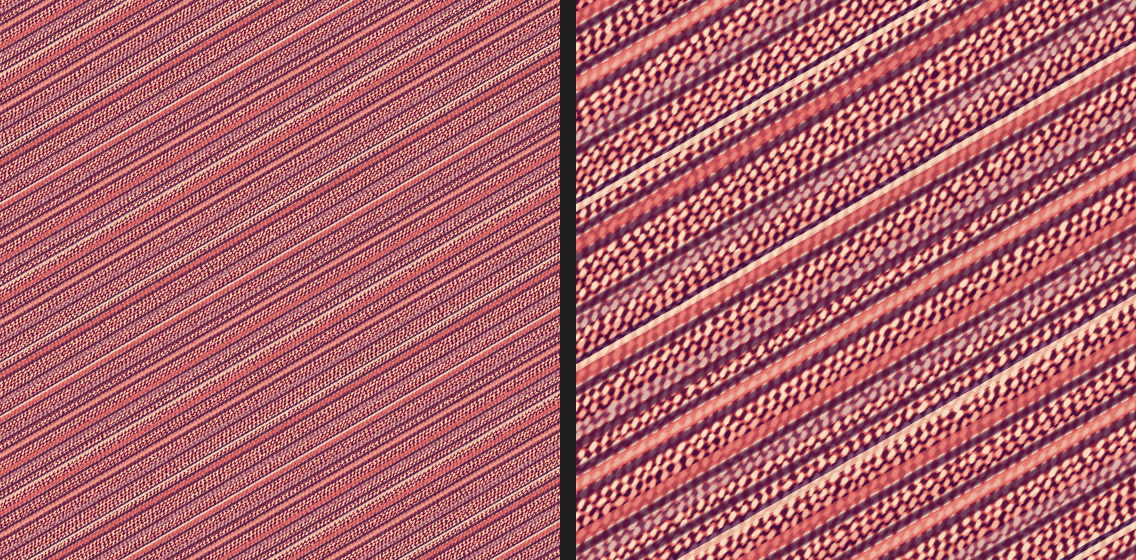
Left: the whole. Right: its middle third, enlarged.
A Shadertoy shader for this pattern:

```glsl
// Diagonal woven cloth: a repeating sequence of very narrow stripes, some plain
// yarn and most a toothed weave. Each tooth indexes a dark-to-cream colour ramp,
// and gradient noise makes the threads uneven.

#define ANGLE 0.524      // stripe direction in radians
#define PERIOD 0.330     // width of the full stripe sequence
#define ORIGIN 0.755     // offset at which a sequence starts
#define TEETH 164.0      // weave teeth across the canvas
#define ROWS 1.3333      // rows of teeth per stripe
#define LEAN 0.15        // sideways lean of the teeth
#define FRAY 0.06        // edge wobble, in stripes
#define WEAR 0.85        // irregularity of the thread
#define CONTRAST 0.58    // strength of the teeth
#define GROOVE 0.42      // darkening between rows of teeth
#define STRIPES 48       // stripes in one sequence
#define SAMPLES 2        // antialiasing grid side

const float TAU = 6.2831853;
const vec3 PLUM   = vec3(0.27, 0.06, 0.24);
const vec3 MAROON = vec3(0.60, 0.18, 0.27);
const vec3 SALMON = vec3(0.87, 0.38, 0.37);
const vec3 PEACH  = vec3(0.89, 0.54, 0.47);
const vec3 CREAM  = vec3(0.96, 0.87, 0.75);
const vec3 MAUVE  = vec3(0.62, 0.41, 0.52);

// Stripe kinds: 0 dark weave, 1 salmon yarn, 2 cream weave, 3 pale line,
// 4 plum line, 5 mauve weave, 6 salmon yarn with a pale core
const int KINDS[STRIPES] = int[STRIPES](
    3, 2, 0, 1, 4, 2, 0, 4, 6, 4, 2, 0, 5, 4, 2, 0,
    2, 3, 2, 4, 1, 4, 2, 0, 2, 4, 5, 2, 0, 3, 1, 4,
    2, 0, 5, 4, 2, 4, 6, 4, 2, 0, 1, 4, 5, 2, 4, 2);

float hash(vec2 p) {
    vec3 q = fract(vec3(p.xyx) * 0.1031);
    q += dot(q, q.yzx + 33.33);
    return fract((q.x + q.y) * q.z);
}

vec2 gradient(vec2 cell) {
    float a = TAU * hash(cell);
    return vec2(cos(a), sin(a));
}

float gradientNoise(vec2 p) {
    vec2 i = floor(p), f = fract(p);
    vec2 u = f * f * f * (f * (f * 6.0 - 15.0) + 10.0);
    vec2 e = vec2(1.0, 0.0);
    float a = dot(gradient(i), f);
    float b = dot(gradient(i + e.xy), f - e.xy);
    float c = dot(gradient(i + e.yx), f - e.yx);
    float d = dot(gradient(i + e.xx), f - e.xx);
    return mix(mix(a, b, u.x), mix(c, d, u.x), u.y);
}

// Thread colours from dark to light
vec3 threadRamp(float t) {
    t = clamp(t, 0.0, 1.0) * 4.0;
    vec3 c = mix(PLUM, MAROON, clamp(t, 0.0, 1.0));
    c = mix(c, SALMON, clamp(t - 1.0, 0.0, 1.0));
    c = mix(c, PEACH, clamp(t - 2.0, 0.0, 1.0));
    return mix(c, CREAM, clamp(t - 3.0, 0.0, 1.0));
}

// Rows of upright teeth, each row shifted at random, with grooves between
float weave(vec2 uv, float rows) {
    float row = floor(rows);
    float shift = hash(vec2(row + 300.0, 7.0));
    float drift = 0.5 * gradientNoise(vec2(uv.x * 50.0, row * 1.7));
    float tooth = sin(TAU * ((uv.x - LEAN * uv.y) * TEETH + shift + drift));
    float groove = GROOVE * cos(TAU * (rows - row));
    float wear = WEAR * gradientNoise(uv * 200.0 + 50.0);
    return clamp(0.52 + CONTRAST * tooth - groove + wear, 0.0, 1.0);
}

vec3 cloth(vec2 uv) {
    vec2 dir = vec2(cos(ANGLE), sin(ANGLE));
    float along = dot(uv, dir);
    float across = dot(uv, vec2(-dir.y, dir.x));
    float s = (ORIGIN - across) / PERIOD * float(STRIPES);
    s += FRAY * gradientNoise(vec2(along * 60.0, s));

    int kind = KINDS[(int(floor(s)) + 10 * STRIPES) % STRIPES];
    float f = fract(s);
    float v = weave(uv, s * ROWS);
    float core = smoothstep(0.5, 0.2, abs(f - 0.5));

    vec3 c = threadRamp(0.88 * v);
    if (kind == 1) c = mix(SALMON, threadRamp(0.1 + 0.8 * v), 0.35);
    if (kind == 2) c = threadRamp(0.06 + 0.98 * v);
    if (kind == 3) c = f < 0.45 ? mix(PLUM, MAUVE, 0.7 * v)
                                : mix(CREAM, PEACH, 0.6 - 0.6 * v);
    if (kind == 4) c = mix(threadRamp(0.2 + 0.8 * v), PLUM, 0.75 * core);
    if (kind == 5) c = mix(threadRamp(0.1 + 0.95 * v), MAUVE, 0.35);
    if (kind == 6) c = mix(SALMON, mix(PEACH, CREAM, v), 0.65 * core);

    // Slow change of tone along the yarns
    return c * (1.0 + 0.03 * gradientNoise(vec2(along * 6.0, s * 0.4)));
}

void mainImage(out vec4 fragColor, in vec2 fragCoord) {
    vec3 sum = vec3(0.0);
    for (int y = 0; y < SAMPLES; y++) {
        for (int x = 0; x < SAMPLES; x++) {
            vec2 offset = (vec2(x, y) + 0.5) / float(SAMPLES) - 0.5;
            sum += cloth((fragCoord + offset) / iResolution.y);
        }
    }
    fragColor = vec4(sum / float(SAMPLES * SAMPLES), 1.0);
}
```
